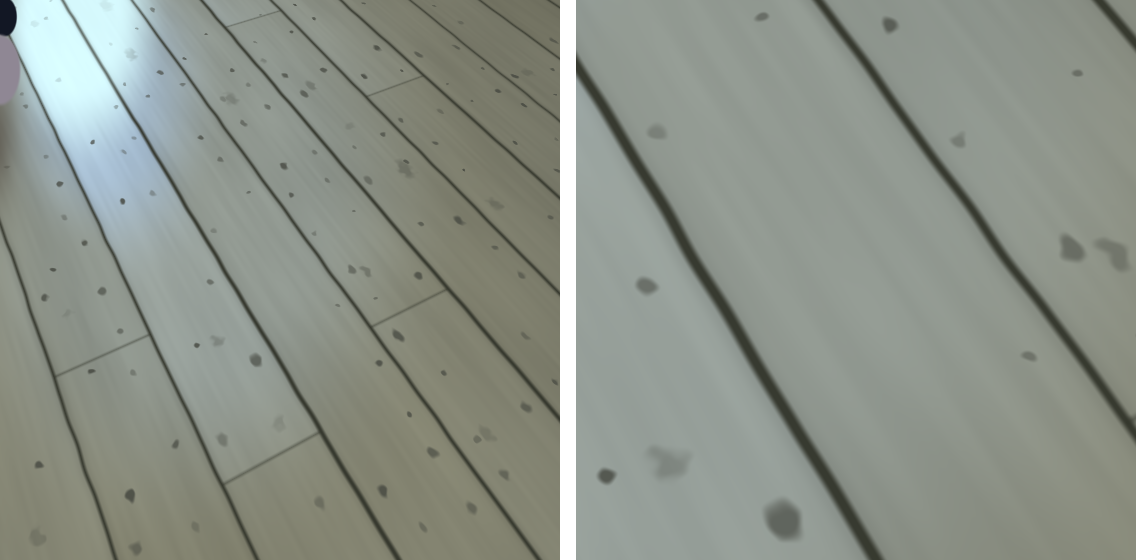
Left: the whole. Right: its middle third, enlarged.
Write a Shadertoy shader that draws this texture.

```glsl
// Floor perspective: positions across the canvas, measured downwards
const float FIRST_SEAM_TOP = -0.137;
const float FIRST_SEAM_BOTTOM = 0.208;
const float BOARD_WIDTH_TOP = 0.1241;
const float BOARD_WIDTH_BOTTOM = 0.2517;
const vec2 CROSS_VANISHING = vec2(3.78, -0.9725);
const float LENGTH_SCALE = 4.0;

// Seams and butt joints, in board widths
const float SEAM_THIN = 0.012;
const float SEAM_WIDE = 0.022;
const float SEAM_SOFT = 0.011;
const float JOINT_HALF = 0.010;
const float JOINTS[6] = float[6](8.95, 7.36, 0.0, 8.01, 13.23, 10.92);

// Colours
const vec3 WARM_WOOD = vec3(0.525, 0.53, 0.465);
const vec3 COOL_WOOD = vec3(0.575, 0.61, 0.59);
const vec3 SHEEN = vec3(0.64, 0.73, 0.81);
const vec3 GLARE = vec3(0.84, 0.98, 1.0);
const vec3 GAP = vec3(0.20, 0.21, 0.17);
const vec3 KNOT = vec3(0.27, 0.28, 0.25);
const vec3 SHADE = vec3(0.30, 0.27, 0.24);
const vec3 FOOT_PALE = vec3(0.56, 0.53, 0.58);
const vec3 FOOT_DARK = vec3(0.07, 0.09, 0.14);

float hash(vec2 p) {
    return fract(sin(dot(p, vec2(127.1, 311.7))) * 43758.5453);
}

float noise(vec2 p) {
    vec2 i = floor(p), f = fract(p);
    f = f * f * (3.0 - 2.0 * f);
    return mix(mix(hash(i), hash(i + vec2(1, 0)), f.x),
               mix(hash(i + vec2(0, 1)), hash(i + vec2(1, 1)), f.x), f.y);
}

float glow(vec2 p, vec2 centre, vec2 radius) {
    vec2 q = (p - centre) / radius;
    return exp(-dot(q, q));
}

float ellipse(vec2 p, vec2 centre, vec2 radius) {
    return 1.0 - smoothstep(0.92, 1.08, length((p - centre) / radius));
}

// x counts boards, y runs along them
vec2 toFloor(vec2 p) {
    float across = (p.x - mix(FIRST_SEAM_TOP, FIRST_SEAM_BOTTOM, p.y))
                 / mix(BOARD_WIDTH_TOP, BOARD_WIDTH_BOTTOM, p.y);
    float along = (CROSS_VANISHING.x - p.x) / (p.y - CROSS_VANISHING.y);
    return vec2(across, along * LENGTH_SCALE);
}

// One jittered spot per cell, kept inside its cell
float spots(vec2 f, float cells, float radius, float density, float seed) {
    vec2 g = f * cells;
    vec2 id = floor(g) + seed;
    vec2 d = fract(g) - mix(vec2(0.25), vec2(0.75), vec2(hash(id), hash(id + 7.3)));
    d += 0.07 * (vec2(noise(f * 17.0), noise(f * 17.0 + 40.0)) - 0.5);
    d.y *= mix(0.5, 1.0, hash(id + 2.9));
    float r = radius * mix(0.45, 1.0, hash(id + 3.1));
    float spot = 1.0 - smoothstep(0.5 * r, 1.3 * r, length(d));
    return spot * step(hash(id + 5.7), density) * mix(0.35, 1.0, hash(id + 9.4));
}

void mainImage(out vec4 fragColor, in vec2 fragCoord) {
    vec2 p = fragCoord / iResolution.xy;
    p.y = 1.0 - p.y;
    vec2 f = toFloor(p);
    vec2 soft = fwidth(f) * 0.7 + SEAM_SOFT;

    // Board pieces, split at their joint
    float board = floor(f.x);
    int index = int(board);
    float joint = index >= 0 && index < 6 ? JOINTS[index] : 0.0;
    float tone = hash(vec2(board, step(joint, f.y)) + 4.0) - 0.5;

    // Light on the wood
    float cool = glow(p, vec2(0.33, 0.36), vec2(0.40, 0.52));
    float sheen = glow(p, vec2(0.18, 0.17), vec2(0.20, 0.27));
    float glare = glow(p, vec2(0.14, 0.03), vec2(0.15, 0.24));
    vec3 color = mix(WARM_WOOD, COOL_WOOD, smoothstep(0.15, 0.75, cool));
    color *= 1.0 - 0.14 * smoothstep(0.4, 1.1, p.x - 0.6 * p.y + 0.1);
    color = mix(color, SHEEN, smoothstep(0.2, 0.9, sheen + 0.2 * tone));
    color = mix(color, GLARE, smoothstep(0.25, 0.8, glare + 0.1 * tone));

    // Grain, stains and piece tint
    float grain = noise(vec2(f.x * 22.0, f.y * 1.6)) + noise(vec2(f.x * 9.0, f.y * 0.7)) - 1.0;
    float stain = noise(f * vec2(2.5, 0.9) + 13.0) - 0.5;
    float matte = 1.0 - 0.7 * smoothstep(0.3, 0.8, glare);
    color *= 1.0 + matte * (0.035 * grain + 0.06 * stain + 0.06 * tone);
    color -= matte * vec3(0.0, 0.006, 0.02) * (0.5 - tone);

    // Knots and nail holes
    float marks = max(spots(f, 2.0, 0.095, 0.55, 11.0), 0.45 * spots(f, 1.0, 0.10, 0.35, 31.0));
    color = mix(color, KNOT, 0.85 * marks * matte);

    // Joints across the boards
    float jointLine = 1.0 - smoothstep(JOINT_HALF - soft.y, JOINT_HALF + soft.y, abs(f.y - joint));
    color = mix(color, GAP, 0.5 * jointLine);

    // Seams between the boards, with a faint shadow
    float seam = floor(f.x + 0.5);
    float wobble = 0.014 * (noise(vec2(seam * 5.3, f.y * 4.0)) - 0.5);
    float gap = abs(f.x - seam + wobble);
    float halfWidth = mix(SEAM_THIN, SEAM_WIDE, hash(vec2(seam, 2.0)));
    float line = 1.0 - smoothstep(halfWidth - soft.x, halfWidth + soft.x, gap);
    color *= 1.0 - 0.08 * (1.0 - smoothstep(0.0, 0.09, gap));
    color = mix(color, GAP, line * mix(0.55, 0.95, matte));

    // Furniture foot and its shade at the left edge
    color = mix(color, SHADE, 0.6 * glow(p, vec2(-0.01, 0.25), vec2(0.035, 0.10)));
    color = mix(color, FOOT_DARK, ellipse(p, vec2(0.008, 0.03), vec2(0.022, 0.035)));
    color = mix(color, FOOT_PALE, ellipse(p, vec2(0.0, 0.125), vec2(0.036, 0.062)));

    fragColor = vec4(clamp(color, 0.0, 1.0), 1.0);
}
```
